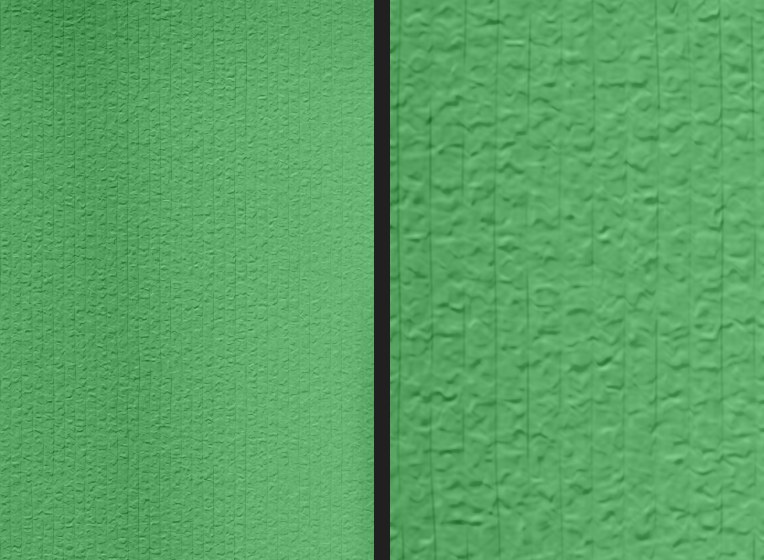
Left: the whole. Right: its middle third, enlarged.
Give the GLSL for this texture, as a Shadertoy shader.

```glsl
#define BASE_GREEN vec3(0.36, 0.66, 0.40)
#define COLUMNS 35.0
#define CRINKLE_SCALE vec2(76.0, 128.0)
#define LIGHT_STEP vec2(-0.0012, 0.0036)
#define RELIEF_GAIN 0.205
#define CREASE_DEPTH 0.046
#define SEAM_DEPTH 0.075
#define SEAM_WIDTH 0.075
#define GRAIN_GAIN 0.050

float hash(vec2 p) {
    vec3 q = fract(vec3(p.xyx) * 0.1031);
    q += dot(q, q.yzx + 33.33);
    return fract((q.x + q.y) * q.z);
}

float noise(vec2 p) {
    vec2 cell = floor(p), f = fract(p);
    f = f * f * (3.0 - 2.0 * f);
    float low = mix(hash(cell), hash(cell + vec2(1, 0)), f.x);
    float high = mix(hash(cell + vec2(0, 1)), hash(cell + vec2(1, 1)), f.x);
    return mix(low, high, f.y);
}

// Column coordinate: seams wander slightly along their length
float columnCoord(vec2 p) {
    float wander = noise(vec2(p.x * 9.0, p.y * 10.0)) - 0.5;
    return p.x * COLUMNS + 0.18 * wander;
}

// Puckered cloth height, pinched down at every seam
float clothHeight(vec2 p) {
    float column = columnCoord(p);
    float seamDistance = 0.5 - abs(fract(column) - 0.5);
    vec2 warp = vec2(noise(p * 110.0), noise(p * 110.0 + 41.7)) - 0.5;
    vec2 q = p * CRINKLE_SCALE + vec2(0.8, 1.0) * warp;
    q.y += 0.7 * hash(vec2(floor(column), 7.0)) * smoothstep(0.0, 0.15, seamDistance);
    float puckers = 0.66 * noise(q) + 0.34 * noise(q * 1.8 + 19.3);
    return puckers * mix(0.6, 1.0, smoothstep(0.0, 0.3, seamDistance));
}

// Slow light falloff and the soft diagonal fold
float drapeTone(vec2 uv) {
    float tone = 0.060 * (smoothstep(0.15, 0.95, uv.x) - 0.42);
    float foldOffset = (uv.x - mix(0.40, 0.20, uv.y)) / 0.13;
    tone -= 0.024 * exp(-foldOffset * foldOffset);
    tone -= 0.045 * smoothstep(0.78, 1.02, uv.y);
    tone -= 0.050 * smoothstep(0.93, 1.0, uv.x) * (1.0 - smoothstep(0.25, 0.55, uv.y));
    return tone + 0.012 * (noise(uv * vec2(9.0, 3.0)) - 0.5);
}

void mainImage(out vec4 fragColor, in vec2 fragCoord) {
    vec2 p = fragCoord / iResolution.x;
    vec2 uv = fragCoord / iResolution.xy;

    // Relief lit from above, with darker undersides as creases
    float slope = clothHeight(p) - clothHeight(p + LIGHT_STEP);
    float crease = smoothstep(0.08, 0.32, -slope);
    float relief = RELIEF_GAIN * slope - CREASE_DEPTH * crease;
    relief *= mix(1.1, 0.65, smoothstep(0.45, 1.0, uv.x + 0.15 * (0.5 - uv.y)));

    // Thin broken seams between columns
    float column = columnCoord(p);
    float seamDistance = abs(fract(column + 0.5) - 0.5);
    float edge = max(SEAM_WIDTH, COLUMNS / iResolution.x);
    float seam = 1.0 - smoothstep(0.0, edge, seamDistance);
    float seamId = floor(column + 0.5);
    float strength = mix(0.3, 1.0, hash(vec2(seamId, 3.0)));
    strength *= smoothstep(0.15, 0.65, noise(vec2(seamId * 5.3, p.y * 26.0)));
    strength *= mix(1.0, 0.45, smoothstep(0.6, 1.0, uv.x));

    // Fine thread grain
    float grain = GRAIN_GAIN * (noise(p * vec2(210.0, 250.0)) - 0.5);

    float shade = drapeTone(uv) + relief - SEAM_DEPTH * seam * strength + grain + 0.009;
    fragColor = vec4(clamp(BASE_GREEN + shade, 0.0, 1.0), 1.0);
}
```
